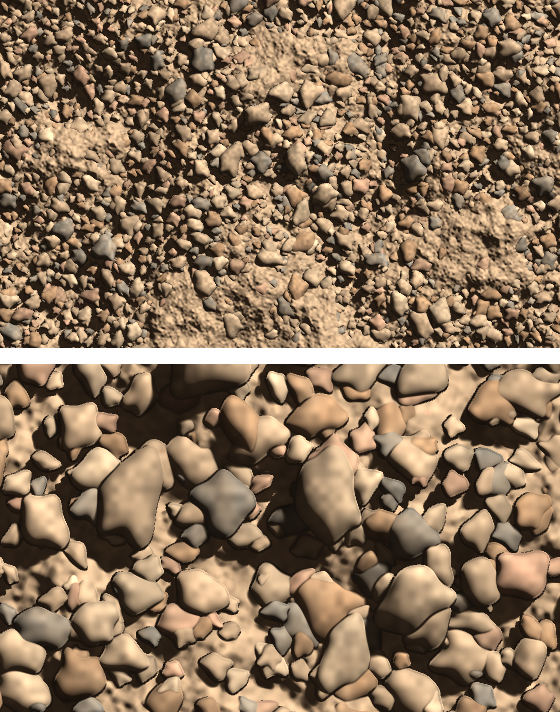
Top, the full canvas; bottom, a detail of the centre.
Give the GLSL for this texture, as a Shadertoy shader.

```glsl
const vec3 SUN = vec3(0.52, 0.58, 0.56);        // low light from the upper right
const vec3 SAND = vec3(0.86, 0.735, 0.59);
const vec3 TAN = vec3(0.88, 0.755, 0.61);
const vec3 CREAM = vec3(0.98, 0.88, 0.73);
const vec3 BROWN = vec3(0.78, 0.61, 0.45);
const vec3 PINK = vec3(0.87, 0.68, 0.56);
const vec3 SLATE = vec3(0.60, 0.59, 0.55);
const vec3 SHADE = vec3(0.170, 0.145, 0.122);   // skylight inside shadows
const float SUN_GAIN = 0.96;
const float LARGE_CELL = 0.080;
const float MEDIUM_CELL = 0.054;
const float SMALL_CELL = 0.030;
const float STONE_RISE = 0.92;                  // stone height per radius
const float RELIEF = 0.115;                     // broad humps and hollows
const float SLOPE_STEP = 0.0022;
const float SHADOW_REACH = 0.11;
const int SHADOW_STEPS = 10;

vec4 hash4(vec2 p) {
    vec4 q = fract(p.xyxy * vec4(0.1031, 0.1030, 0.0973, 0.1099));
    q += dot(q, q.wzxy + 33.33);
    return fract((q.xxyz + q.yzzw) * q.zywx);
}

float noise(vec2 p) {
    vec2 i = floor(p), f = fract(p);
    f = f * f * (3.0 - 2.0 * f);
    vec2 e = vec2(0.0, 1.0);
    return mix(mix(hash4(i).x, hash4(i + e.yx).x, f.x),
               mix(hash4(i + e.xy).x, hash4(i + e.yy).x, f.x), f.y);
}

// Clumpy sand, heaped up over the stones in some places
float sandHeight(vec2 p) {
    float heap = smoothstep(0.45, 0.85, noise(p * 3.7 + 17.0));
    float height = mix(-0.014, 0.021, heap);
    float frequency = 15.0;
    for (int i = 0; i < 4; i++) {
        height += 0.58 / frequency * (noise(p * frequency + 31.0) - 0.5);
        p = mat2(0.8, 0.6, -0.6, 0.8) * p;
        frequency *= 2.1;
    }
    return height;
}

// Scattered worn stones, one per cell at most; the highest one wins
void addStones(vec2 p, float cell, float share, float seed, inout float height, inout vec4 stone) {
    vec2 home = floor(p / cell);
    for (int k = 0; k < 9; k++) {
        vec2 id = home + vec2(k % 3 - 1, k / 3 - 1);
        vec4 h = hash4(id + seed);
        if (h.z > share) continue;
        vec2 q = p / cell - id - 0.5 - 0.8 * (h.xy - 0.5);
        if (dot(q, q) > 0.45) continue;
        float angle = 6.2832 * h.w;
        float size = mix(0.28, 0.47, fract(h.z * 17.3));
        float stretch = mix(1.0, 1.30, fract(h.x * 23.7));
        q = mat2(cos(angle), sin(angle), -sin(angle), cos(angle)) * q;
        q /= size * vec2(stretch, 1.0 / stretch);
        q.x += 0.5 * q.y * q.y * (h.y - 0.5);
        q += 0.13 * sin(q.yx * 3.7 + h.xy * 20.0);
        vec2 rim = pow(abs(q), vec2(mix(1.7, 2.7, h.y)));
        float inside = 1.0 - rim.x - rim.y;
        if (inside <= 0.0) continue;
        float tilt = dot(q, h.zw - 0.45) * 0.22;
        float top = cell * (size * STONE_RISE * (sqrt(inside) + tilt) + 0.30 * (h.w - 0.45));
        if (top > height) {
            height = top;
            stone = vec4(fract(h.xyz * 41.7 + h.w), 1.0);
        }
    }
}

float surface(vec2 p, out vec4 stone) {
    stone = vec4(0.0);
    float height = sandHeight(p);
    addStones(p, LARGE_CELL, 0.30, 40.0, height, stone);
    addStones(p, MEDIUM_CELL, 0.78, 90.0, height, stone);
    addStones(p, SMALL_CELL, 0.85, 150.0, height, stone);
    return height + RELIEF * noise(p * 5.5 + 7.0);
}

vec3 albedo(vec2 p, vec4 stone) {
    vec3 color = mix(TAN, CREAM, stone.y * stone.y);
    color = mix(color, BROWN, step(0.52, stone.x));
    color = mix(color, PINK, step(0.70, stone.x));
    color = mix(color, SLATE, step(0.82, stone.x));
    color *= mix(0.80, 1.10, stone.z);
    float dust = 0.15 + 0.40 * noise(p * 60.0);
    color = mix(SAND, color, stone.w * (1.0 - dust));
    return color * (0.86 + 0.28 * noise(p * 130.0 + 5.0));
}

vec3 shade(vec2 p) {
    vec4 stone, unused;
    vec3 sun = normalize(SUN);
    float height = surface(p, stone);
    vec2 e = vec2(SLOPE_STEP, 0.0);
    vec2 slope = vec2(surface(p + e.xy, unused), surface(p + e.yx, unused)) - height;
    vec3 normal = normalize(vec3(-slope, SLOPE_STEP));

    // Cast shadow: march over the relief towards the sun
    float blocked = 0.0;
    for (int i = 1; i <= SHADOW_STEPS; i++) {
        float reach = SHADOW_REACH * pow(float(i) / float(SHADOW_STEPS), 1.5);
        vec2 away = normalize(sun.xy) * reach;
        float ray = height + reach * sun.z / length(sun.xy);
        blocked = max(blocked, surface(p + away, unused) - ray);
    }
    float lit = 1.0 - smoothstep(0.0, 0.006, blocked);
    float diffuse = pow(max(dot(normal, sun), 0.0), 0.65);
    float sky = 0.65 + 0.5 * normal.z;
    return albedo(p, stone) * (SHADE * sky + SUN_GAIN * lit * diffuse);
}

void mainImage(out vec4 fragColor, in vec2 fragCoord) {
    vec2 jitter = vec2(0.25, -0.25);
    vec3 color = shade((fragCoord + jitter) / iResolution.y)
               + shade((fragCoord - jitter) / iResolution.y);
    fragColor = vec4(clamp(0.5 * color, 0.0, 1.0), 1.0);
}
```
